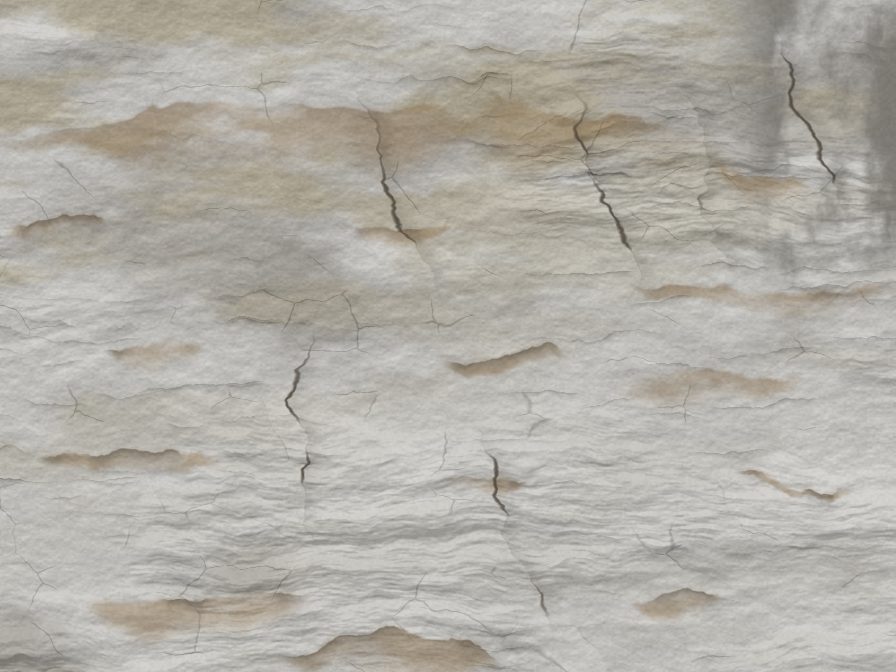
Write a WebGL 2 fragment shader that draws this texture.

```glsl
#version 300 es
precision highp float;
uniform vec2 u_resolution;
out vec4 fragColor;

#define CHALK vec3(0.75, 0.747, 0.735)
#define DULL vec3(0.635, 0.622, 0.60)
#define OCHRE vec3(0.59, 0.53, 0.45)
#define STRAW vec3(0.655, 0.625, 0.545)
#define SHADOW vec3(0.33, 0.30, 0.26)
#define STAIN vec3(0.46, 0.45, 0.43)
#define RELIEF 0.0052
#define BED_SCALE vec2(5.0, 26.0)
#define RECESSES 12
#define CRACKS 6
#define GRAIN 0.035

float hash(vec2 p) {
  vec3 q = fract(p.xyx * 0.1031);
  q += dot(q, q.yzx + 33.33);
  return fract((q.x + q.y) * q.z);
}

float noise(vec2 p) {
  vec2 i = floor(p), f = fract(p);
  f = f * f * (3.0 - 2.0 * f);
  return mix(mix(hash(i), hash(i + vec2(1, 0)), f.x),
             mix(hash(i + vec2(0, 1)), hash(i + vec2(1, 1)), f.x), f.y);
}

float fbm(vec2 p) {
  float sum = 0.0, amp = 0.5;
  for (int i = 0; i < 5; i++, amp *= 0.5) {
    sum += amp * noise(p);
    p = p * 2.03 + vec2(17.3, 9.1);
  }
  return sum;
}

// Cellular noise: x = gap between the two nearest points, y = cell value
vec2 cells(vec2 p) {
  float near = 9.0, next = 9.0, id = 0.0;
  for (int i = 0; i < 9; i++) {
    vec2 c = floor(p) + vec2(i % 3 - 1, i / 3 - 1);
    float d = length(c + vec2(hash(c), hash(c + 41.7)) - p);
    next = min(next, max(d, near));
    if (d < near) { near = d; id = hash(c + 83.1); }
  }
  return vec2(next - near, id);
}

vec2 warp(vec2 p, float scale, float amount) {
  return p + amount * (vec2(fbm(p * scale), fbm(p * scale + 31.0)) - 0.5);
}

float height(vec2 p) {
  float bedding = 0.15 + 0.85 * smoothstep(0.4, 0.62, fbm(p * vec2(2.0, 4.0) + 7.0));
  return bedding * fbm(warp(p, 4.0, 0.09) * BED_SCALE) + 0.18 * fbm(p * vec2(38.0, 55.0))
       + 0.4 * fbm(p * vec2(7.0, 9.0) + 60.0);
}

// Hollow under a ragged roof: x = ochre cover, y = roof shadow
vec2 recess(vec2 p, vec2 c, vec2 size, float seed) {
  float u = (p.x - c.x) / size.x, taper = max(1.0 - u * u, 0.0);
  float roof = c.y + 0.3 * size.y * sin(u * 3.0 + seed) + 0.07 * (fbm(vec2(p.x * 8.0, seed * 7.0)) - 0.5);
  float d = roof - p.y, ends = smoothstep(0.0, 0.55, taper);
  float depth = 0.004 + size.y * taper * (0.2 + 1.8 * noise(vec2(p.x * 10.0, seed)));
  float soft = mix(0.15, 0.9, noise(vec2(p.x * 6.0, seed + 9.0)));
  float cover = smoothstep(-0.006, 0.005, d) * ends * (1.0 - smoothstep(depth * (1.0 - soft), depth * (1.0 + soft), d));
  float open = smoothstep(0.35, 0.75, noise(vec2(p.x * 18.0, seed + 5.0)));
  float dark = smoothstep(-0.001, 0.002, d) * exp(-max(d, 0.0) / (0.004 + 0.006 * open));
  return vec2(cover, dark * open * ends);
}

void main() {
  vec2 p = gl_FragCoord.xy / u_resolution.y;
  vec2 w = warp(p, 4.0, 0.09), ragged = warp(p, 16.0, 0.035);

  // Chalk with broad mottling and warm beds, strongest to the upper left
  vec3 col = mix(DULL, CHALK, smoothstep(0.27, 0.53, fbm(w * vec2(3.0, 6.0)) + 0.06 - 0.09 * p.y));
  float warm = smoothstep(0.4, 0.64, fbm(ragged * vec2(4.0, 13.0) + 20.0));
  col = mix(col, STRAW, warm * mix(0.15, 0.85, smoothstep(0.3, 0.8, p.y - 0.3 * p.x + 0.15)));

  // Relief lit from above, and slabs with sparse broken edges
  col += clamp((height(p) - height(p + vec2(-0.0008, 0.003))) / 0.003 * RELIEF, -0.15, 0.06);
  vec2 slab = cells(ragged * vec2(8.0, 13.0));
  float edge = 1.0 - smoothstep(0.0, 0.035, slab.x);
  col += 0.03 * (slab.y - 0.5) - 0.11 * edge * smoothstep(0.58, 0.75, noise(p * 15.0 + 4.0));

  // Short bedding seams in clusters, dark above and fading below
  for (int i = 0; i < 2; i++) {
    float rows = 22.0 + 19.0 * float(i);
    float row = ragged.y * rows + 1.2 * fbm(p * 5.0 + float(i) * 8.0);
    float below = (1.0 - fract(row)) / rows;
    float broken = smoothstep(0.55, 0.85, noise(vec2(p.x * 11.0, floor(row) * 5.3)));
    broken *= smoothstep(0.38, 0.6, fbm(p * vec2(3.0, 5.0) + 13.0));
    col -= 0.2 * broken * smoothstep(0.0, 0.0015, below) * exp(-below / 0.0035);
  }

  // Mottled grey weathering on the upper right
  float streak = fbm(vec2(ragged.x * 15.0, ragged.y * 5.0)) + 0.4 * (fbm(p * 30.0) - 0.5);
  float wet = smoothstep(1.06, 1.2, w.x) * smoothstep(0.56, 0.64, w.y);
  col = mix(col, STAIN, wet * smoothstep(0.28, 0.65, streak) * 0.85);

  // Ochre hollows: one long band, one sill, then scattered ledges
  vec2 hollow = recess(ragged, vec2(0.52, 0.83), vec2(0.56, 0.05), 1.4) * vec2(1.0, 0.3);
  hollow = max(hollow, recess(ragged, vec2(1.16, 0.58), vec2(0.24, 0.018), 4.0));
  for (int i = 0; i < RECESSES; i++) {
    float k = float(i), big = hash(vec2(k, 23.0));
    vec2 jitter = vec2(hash(vec2(k, 3.0)), hash(vec2(k, 11.0)));
    vec2 c = (vec2(i % 3, i / 3) + 0.15 + 0.7 * jitter) * vec2(0.44, 0.2);
    hollow = max(hollow, recess(ragged, c, mix(vec2(0.07, 0.012), vec2(0.2, 0.042), big * big), k));
  }
  float dust = smoothstep(0.15, 0.6, fbm(ragged * vec2(9.0, 26.0)));
  col = mix(col, OCHRE + 0.6 * (col - DULL), 0.95 * hollow.x * dust);
  col = mix(col, SHADOW, 0.65 * hollow.y);

  // Steep fractures, open in places, shading the rock beside them
  for (int i = 0; i < CRACKS; i++) {
    float k = float(i), y = 0.2 + 0.65 * hash(vec2(k, 51.0)), dy = p.y - y;
    float x = 0.45 + 0.15 * k - dy * mix(0.05, 0.6, hash(vec2(k, 67.0)))
            + 0.1 * (fbm(vec2(p.y * 12.0, k * 9.0)) - 0.5);
    float open = smoothstep(0.5, 0.8, noise(vec2(p.y * 20.0, k * 5.0)));
    float reach = 1.0 - smoothstep(0.08, 0.18, abs(dy)), side = ragged.x - x;
    float line = 1.0 - smoothstep(0.0005, 0.002 + 0.003 * open, abs(side));
    col = mix(col, SHADOW, line * reach * (0.08 + 0.75 * open));
    col -= 0.06 * reach * smoothstep(0.035, 0.0, side) * smoothstep(-0.002, 0.002, side);
  }

  col += GRAIN * (noise(p * 260.0) - 0.5);
  fragColor = vec4(clamp(col, 0.0, 1.0), 1.0);
}
```
